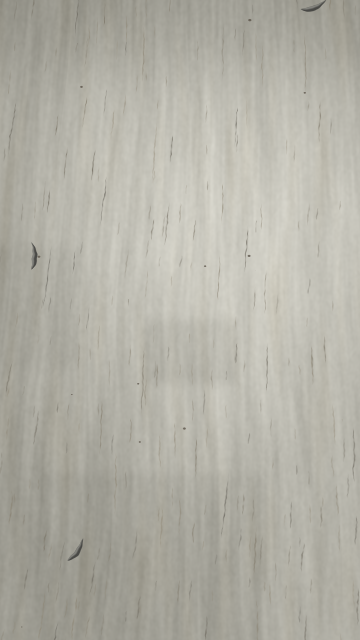
A Shadertoy shader for this texture:

```glsl
const vec3  WOOD_TINT    = vec3(0.007, 0.001, -0.037);
const vec3  PORE_TAN     = vec3(0.53, 0.48, 0.39);
const vec3  PORE_GREY    = vec3(0.43, 0.42, 0.39);
const vec3  FLAKE_DARK   = vec3(0.25, 0.25, 0.24);
const vec3  FLAKE_LIGHT  = vec3(0.50, 0.50, 0.48);
const vec3  SPECK_COLOR  = vec3(0.36, 0.33, 0.29);
const float BASE_LIGHT   = 0.603;
const float GLOW         = 0.182;
const float STREAK_DEPTH = 0.075;
const float BAND_DEPTH   = 0.022;
const float WARM_DEPTH   = 0.045;
const float MOTTLE_DEPTH = 0.026;
const float PORE_WIDTH   = 0.0018;
const float PORE_DEPTH   = 0.85;
const float SOFTNESS     = 0.0021;
const int   FLAKE_COUNT  = 3;

vec2 hash2(vec2 p) {
    p = vec2(dot(p, vec2(127.1, 311.7)), dot(p, vec2(269.5, 183.3)));
    return fract(sin(p) * 43758.545);
}

float gradientNoise(vec2 p) {
    vec2 i = floor(p), f = fract(p);
    vec2 u = f * f * f * (f * (f * 6.0 - 15.0) + 10.0);
    vec2 e = vec2(1.0, 0.0);
    float a = dot(hash2(i) * 2.0 - 1.0, f);
    float b = dot(hash2(i + e) * 2.0 - 1.0, f - e);
    float c = dot(hash2(i + e.yx) * 2.0 - 1.0, f - e.yx);
    float d = dot(hash2(i + 1.0) * 2.0 - 1.0, f - 1.0);
    return mix(mix(a, b, u.x), mix(c, d, u.x), u.y);
}

float softBox(vec2 p, vec2 center, vec2 halfSize, float blur) {
    vec2 s = 1.0 - smoothstep(-blur, blur, abs(p - center) - halfSize);
    return s.x * s.y;
}

// Broad light, vignette and cast shadows in 0..1 coordinates
float roomLight(vec2 uv) {
    vec2 d = (uv - vec2(0.62, 0.64)) / vec2(0.6, 0.35);
    float light = BASE_LIGHT + GLOW * exp(-dot(d, d));
    light += 0.085 * uv.x * (1.0 - uv.y);
    light -= 0.05 * smoothstep(0.82, 1.0, uv.y);
    light -= 0.045 * softBox(uv, vec2(0.53, 0.45), vec2(0.13, 0.05), 0.014);
    light -= 0.025 * softBox(uv, vec2(0.42, 0.08), vec2(0.31, 0.18), 0.012);
    light -= 0.025 * softBox(uv, vec2(0.05, 0.52), vec2(0.17, 0.095), 0.02);
    return light;
}

// One tapered pore line in some cells of a tall grid: x is coverage, y is greyness
vec2 pores(vec2 p, vec2 cell, float density, float seed) {
    float column = floor(p.x / cell.x);
    p.y += cell.y * hash2(vec2(column, seed)).x;
    vec2 id = vec2(column, floor(p.y / cell.y));
    vec2 shape = hash2(id + seed);
    vec2 style = hash2(id + seed + 57.0);
    vec2 q = p - (id + vec2(0.3 + 0.4 * shape.x, 0.5)) * cell;
    float t = q.y / (cell.y * mix(0.15, 0.47, shape.y * shape.y));
    float wander = 0.005 * gradientNoise(vec2(id.x * 7.3, p.y * 30.0))
                 + 0.0018 * gradientNoise(vec2(id.x * 3.7, p.y * 110.0));
    float d = abs(q.x - 0.08 * q.y * (style.y + 0.1) - wander);
    float width = PORE_WIDTH * (1.0 - t * t);
    float line = 1.0 - smoothstep(width - SOFTNESS, width + SOFTNESS, d);
    float broken = 0.65 + 1.1 * gradientNoise(vec2(id.x * 1.9, p.y * 70.0));
    float fade = 1.0 - smoothstep(0.7, 1.0, abs(t));
    float present = step(style.x, density) * (0.5 + 0.5 * style.y);
    return vec2(clamp(line * fade * broken * present, 0.0, 1.0), style.y);
}

vec3 inkPores(vec3 color, vec2 pore, float depth) {
    return mix(color, mix(PORE_TAN, PORE_GREY, pore.y), pore.x * depth);
}

// Sparse round crumbs
float specks(vec2 p) {
    const float cell = 0.16;
    vec2 id = floor(p / cell);
    vec2 h = hash2(id + 19.0);
    vec2 q = p - (id + 0.2 + 0.6 * h) * cell;
    float radius = mix(0.0015, 0.0045, h.y);
    float dotMask = 1.0 - smoothstep(radius - SOFTNESS, radius + SOFTNESS, length(q * vec2(1.0, 1.3)));
    return dotMask * step(hash2(id + 83.0).x, 0.11);
}

// Curled shavings: x is coverage, y is the lit inner side
vec2 flakes(vec2 p, float height) {
    vec2 result = vec2(0.0);
    for (int i = 0; i < FLAKE_COUNT; i++) {
        float n = float(i);
        vec2 center = fract(vec2(0.093, 0.6) + n * vec2(0.12, -0.46)
                    + n * (n - 1.0) * vec2(0.27, 0.155));
        float c = cos(0.6 * n), s = sin(0.6 * n);
        vec2 q = mat2(c, s, -s, c) * (p - center * vec2(1.0, height));
        float t = q.y / 0.04;
        float ragged = 0.004 * gradientNoise(vec2(n * 5.3, t * 2.5));
        float side = q.x + 0.01 * t * t - 0.004 + ragged;
        float width = 0.009 * (1.0 - t * t) * (0.75 - 0.3 * t);
        float mask = 1.0 - smoothstep(-SOFTNESS, SOFTNESS, abs(side) - width);
        mask *= 1.0 - smoothstep(0.85, 1.0, abs(t));
        result = mix(result, vec2(1.0, smoothstep(-0.002, 0.004, -side)), mask);
    }
    return result;
}

void mainImage(out vec4 fragColor, in vec2 fragCoord) {
    vec2 uv = fragCoord / iResolution.xy;
    vec2 p = fragCoord / iResolution.x;

    // Grain fans out slightly and drifts sideways
    vec2 g = vec2((p.x - 0.5) * (0.88 + 0.14 * p.y) + 0.5, p.y);
    g.x += 0.03 * gradientNoise(p * vec2(3.0, 1.6)) - 0.01 * p.y;

    // Soft streaks, crisper pale bands and a fine mottle
    float streaks = 0.5 * gradientNoise(g * vec2(11.0, 1.2))
                  + 0.6 * gradientNoise(g * vec2(34.0, 2.4) + 31.0)
                  + 0.55 * gradientNoise(g * vec2(80.0, 7.0) + 67.0);
    float bands = smoothstep(-0.1, 0.1, gradientNoise(g * vec2(27.0, 1.7) + 91.0)) - 0.5;
    float mottle = gradientNoise(p * vec2(70.0, 45.0))
                 + 0.6 * gradientNoise(p * vec2(125.0, 95.0) + 13.0);
    float warmth = gradientNoise(g * vec2(24.0, 2.6) + 11.0);

    vec3 color = roomLight(uv) + WOOD_TINT;
    color += STREAK_DEPTH * streaks + BAND_DEPTH * bands + MOTTLE_DEPTH * mottle;
    color += WARM_DEPTH * max(warmth, 0.0) * vec3(-0.3, -0.55, -1.0);

    // Pores thin out toward the top
    float density = mix(0.5, 0.28, uv.y);
    color = inkPores(color, pores(g + 0.017, vec2(0.031, 0.1), 0.7 * density, 41.0), 0.65 * PORE_DEPTH);
    color = inkPores(color, pores(g, vec2(0.042, 0.21), density, 3.0), PORE_DEPTH);

    // Crumbs and shavings
    color = mix(color, SPECK_COLOR, 0.8 * specks(p));
    vec2 flake = flakes(p, iResolution.y / iResolution.x);
    color = mix(color, mix(FLAKE_DARK, FLAKE_LIGHT, flake.y), 0.9 * flake.x);

    fragColor = vec4(color, 1.0);
}
```
